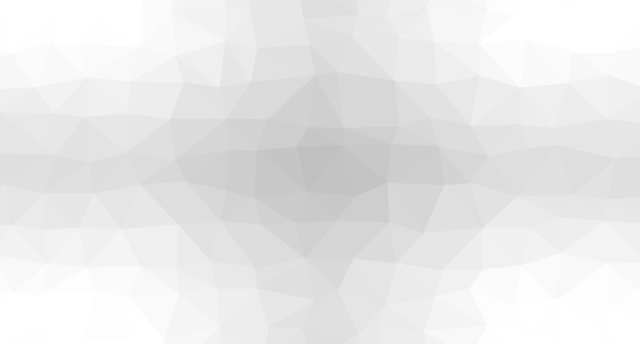
A WebGL 2 fragment shader for this background:

```glsl
#version 300 es
precision highp float;

uniform vec2 u_resolution;
out vec4 fragColor;

vec2 hash22(vec2 p) {
    vec3 q = fract(vec3(p.xyx) * vec3(0.1031, 0.1030, 0.0973));
    q += dot(q, q.yzx + 33.33);
    return fract((q.xx + q.yz) * q.zy);
}

// Corner of the jittered grid, in units of the canvas height
vec2 gridVertex(vec2 id) {
    vec2 jitter = (hash22(id + 57.0) - 0.5) * vec2(0.52, 0.56);
    return vec2(-0.046, 0.053) + vec2(0.1256, 0.104) * (id + jitter);
}

// A wide horizontal band crossed by a vertical one
float bandShade(vec2 p) {
    vec2 offset = abs(p - vec2(0.002, 0.008));
    float horizontal = 0.135 * max(0.0, 1.0 - offset.y / 0.365);
    float vertical = 0.125 * max(0.0, 1.0 - offset.x / 0.55);
    return 1.0 - horizontal - vertical;
}

// Signed distance to a counter-clockwise edge, positive inside
float edgeDistance(vec2 p, vec2 a, vec2 b) {
    vec2 along = normalize(b - a);
    vec2 toPoint = p - a;
    return along.x * toPoint.y - along.y * toPoint.x;
}

// Adds one flat facet as (shade * coverage, coverage)
vec2 facet(vec2 p, vec2 a, vec2 b, vec2 c) {
    float inside = min(edgeDistance(p, a, b),
                       min(edgeDistance(p, b, c), edgeDistance(p, c, a)));
    float coverage = clamp(0.5 + inside * u_resolution.y, 0.0, 1.0);
    vec2 middle = (a + b + c) / 3.0;
    float grain = (hash22(floor(middle * 900.0) + 1200.0).x - 0.5) * 0.012;
    float shade = min(bandShade(middle) + grain, 1.0);
    return vec2(shade, 1.0) * coverage;
}

void main() {
    vec2 p = (gl_FragCoord.xy - 0.5 * u_resolution) / u_resolution.y;
    vec2 cell = floor((p - vec2(-0.046, 0.053)) / vec2(0.1256, 0.104));

    // Blend the facets of the surrounding cells by their coverage
    vec2 sum = vec2(0.0);
    for (int y = -1; y <= 1; y++) {
        for (int x = -1; x <= 1; x++) {
            vec2 id = cell + vec2(x, y);
            vec2 a = gridVertex(id);
            vec2 b = gridVertex(id + vec2(1.0, 0.0));
            vec2 c = gridVertex(id + vec2(1.0, 1.0));
            vec2 d = gridVertex(id + vec2(0.0, 1.0));

            // Split each cell along its shorter diagonal
            if (distance(a, c) < distance(b, d)) {
                sum += facet(p, a, b, c) + facet(p, a, c, d);
            } else {
                sum += facet(p, a, b, d) + facet(p, b, c, d);
            }
        }
    }
    float shade = sum.y > 0.001 ? sum.x / sum.y : bandShade(p);
    fragColor = vec4(vec3(shade), 1.0);
}
```
